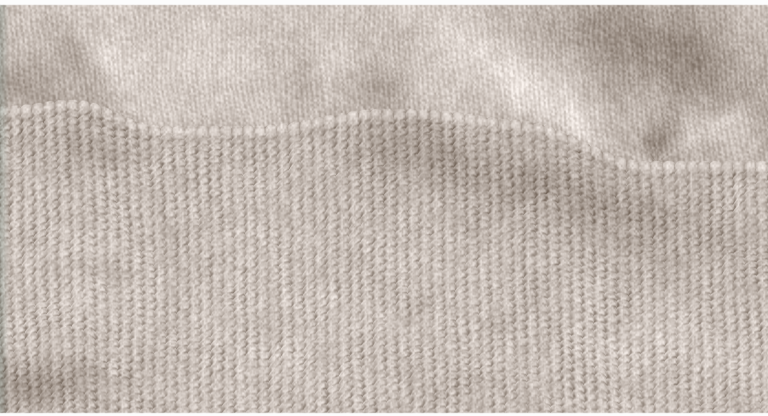
Give the GLSL for this texture, as a WebGL 2 fragment shader.

```glsl
#version 300 es
precision highp float;
uniform vec2 u_resolution;
out vec4 fragColor;

#define ASPECT 0.543
#define RIBS 66.0
#define ROWS 100.0
#define FINE_COLUMNS 150.0
#define FINE_ROWS 110.0
#define RIB_CONTRAST 0.25
#define FINE_CONTRAST 0.085
#define GRAIN 0.30
#define BASE_LIGHT 0.475
#define FOLD_DEPTH 1.35
#define SHADOW_COLOR vec3(0.56, 0.51, 0.47)
#define LIGHT_COLOR vec3(0.95, 0.92, 0.90)

const vec3 BORDER_COLOR = vec3(0.99);
const float TAU = 6.2831853;

float hash(vec2 p) {
    vec3 q = fract(vec3(p.xyx) * 0.1031);
    q += dot(q, q.yzx + 33.33);
    return fract((q.x + q.y) * q.z);
}

float noise(vec2 p) {
    vec2 i = floor(p), f = fract(p);
    f = f * f * (3.0 - 2.0 * f);
    return mix(mix(hash(i), hash(i + vec2(1, 0)), f.x),
               mix(hash(i + vec2(0, 1)), hash(i + vec2(1, 1)), f.x), f.y);
}

float fbm(vec2 p) {
    float sum = 0.0, weight = 0.5;
    for (int i = 0; i < 4; i++) {
        sum += weight * noise(p);
        p = p * 2.03 + 17.1;
        weight *= 0.5;
    }
    return sum;
}

// Soft rotated ellipse used for folds and hollows
float blob(vec2 p, vec2 center, vec2 size, float angle) {
    float c = cos(angle), s = sin(angle);
    vec2 d = p - center;
    d = vec2(c * d.x + s * d.y, c * d.y - s * d.x) / size;
    return exp(-dot(d, d));
}

// Height of the wavy join between the two fabrics
float seamHeight(float x) {
    float bump = (x - 0.09) / 0.05;
    return 0.401 + 0.009 * exp(-bump * bump)
        - 0.025 * smoothstep(0.11, 0.21, x) + 0.022 * smoothstep(0.33, 0.50, x)
        - 0.016 * smoothstep(0.54, 0.70, x) - 0.052 * smoothstep(0.68, 0.84, x);
}

float upperFolds(vec2 p) {
    float light = 0.12;
    light -= 0.24 * blob(p, vec2(0.04, 0.435), vec2(0.07, 0.035), -0.2);
    light -= 0.18 * blob(p, vec2(0.095, 0.475), vec2(0.07, 0.022), -0.95);
    light += 0.10 * blob(p, vec2(0.14, 0.465), vec2(0.08, 0.025), -0.9);
    light += 0.08 * blob(p, vec2(0.27, 0.46), vec2(0.09, 0.06), 0.0);
    light -= 0.18 * blob(p, vec2(0.388, 0.435), vec2(0.016, 0.05), 0.0);
    light -= 0.17 * blob(p, vec2(0.475, 0.425), vec2(0.06, 0.035), 0.35);
    light += 0.20 * blob(p, vec2(0.665, 0.445), vec2(0.13, 0.034), -0.64);
    light -= 0.40 * blob(p, vec2(0.87, 0.475), vec2(0.16, 0.065), -0.3);
    light -= 0.30 * blob(p, vec2(0.853, 0.36), vec2(0.04, 0.025), 0.3);
    light += 0.15 * blob(p, vec2(0.93, 0.37), vec2(0.05, 0.03), 0.0);
    // Gathers running up from the seam
    float gather = noise(vec2(p.x * 42.0 + p.y * 9.0, p.y * 6.0)) - 0.5;
    light += 0.22 * gather * smoothstep(0.51, 0.40, p.y) * smoothstep(0.30, 0.40, p.x);
    vec2 ray = p - vec2(0.855, 0.33);
    float fan = noise(vec2(atan(ray.x, ray.y) * 7.0, 3.0)) - 0.5;
    return light + 0.14 * fan * smoothstep(0.74, 0.82, p.x);
}

float lowerFolds(vec2 p) {
    float light = 0.04;
    light -= 0.20 * blob(p, vec2(0.12, 0.35), vec2(0.055, 0.032), -0.2);
    light -= 0.16 * blob(p, vec2(0.54, 0.345), vec2(0.09, 0.04), -0.2);
    light -= 0.20 * blob(p, vec2(0.76, 0.28), vec2(0.19, 0.045), -0.28);
    light -= 0.25 * blob(p, vec2(0.05, 0.04), vec2(0.09, 0.035), 0.1);
    light += 0.06 * blob(p, vec2(0.08, 0.16), vec2(0.09, 0.06), 0.0);
    light += 0.05 * blob(p, vec2(0.36, 0.12), vec2(0.16, 0.10), 0.0);
    return light + 0.06 * blob(p, vec2(0.87, 0.09), vec2(0.16, 0.06), 0.0);
}

// Fine jersey loops, mostly upright wales with a broken diagonal course
float fineKnit(vec2 p) {
    float column = p.x * FINE_COLUMNS + p.y * 14.0 + 3.0 * fbm(p * 9.0);
    float row = p.y * FINE_ROWS + 0.5 * column + 3.0 * fbm(p * 14.0);
    return FINE_CONTRAST * (cos(TAU * column) + 0.45 * sin(TAU * row));
}

// Heavy ribs: wavering upright grooves, dotted by steeply leaning stitches
float ribKnit(float column, float depth) {
    float row = depth * ROWS + noise(vec2(column * 0.7, depth * 20.0));
    float sway = 0.10 * sin(TAU * (row + 0.5 * floor(column + 0.5)));
    float across = column + sway + 0.16 * (noise(vec2(column, row)) - 0.5);
    float groove = pow(0.5 + 0.5 * cos(TAU * across), 1.6);
    float stitch = sin(TAU * (row + 1.5 * across));
    float tone = 0.6 + 0.8 * noise(vec2(column * 0.9, row * 0.5));
    return RIB_CONTRAST * tone * (0.50 - groove * (1.25 - 0.4 * stitch) + 0.26 * stitch);
}

void main() {
    vec2 p = gl_FragCoord.xy / u_resolution * vec2(1.0, ASPECT);
    float pixel = 1.0 / u_resolution.x;
    float seam = seamHeight(p.x);
    float column = p.x * RIBS + 0.8 * (p.y - 0.27) + 0.8 * (fbm(p * 5.0) - 0.5);
    float scallop = sqrt(abs(sin(0.5 * TAU * column)));
    float depth = seam + 0.003 * scallop - p.y;

    // Upper fabric, dimmed where it meets the rib
    float upper = FOLD_DEPTH * upperFolds(p) + fineKnit(p);
    upper -= 0.12 * exp(-max(-depth, 0.0) / 0.007);

    // Lower rib with a row of raised beads on its edge
    float beadRow = exp(-pow((depth - 0.006) / 0.006, 2.0));
    float lower = FOLD_DEPTH * lowerFolds(p) + ribKnit(column, depth) * (1.0 - 0.8 * beadRow);
    lower += beadRow * (0.42 * scallop - 0.13);
    lower -= 0.07 * exp(-pow((depth - 0.018) / 0.005, 2.0));

    // Heathered yarn: fibre grain, short streaks and slow mottling
    float light = BASE_LIGHT + mix(upper, lower, smoothstep(-pixel, pixel, depth));
    light += GRAIN * (noise(p * vec2(420.0, 340.0)) - 0.5);
    light += 0.12 * (noise(p * vec2(110.0, 70.0)) - 0.5);
    light += 0.22 * (fbm(p * vec2(26.0, 26.0)) - 0.47);
    vec3 color = mix(SHADOW_COLOR, LIGHT_COLOR, clamp(light, -0.35, 1.08));

    // Cool left margin and pale borders
    color *= mix(vec3(0.84, 0.88, 0.87), vec3(1.0), smoothstep(0.0, 0.014, p.x));
    float inside = smoothstep(0.004 - pixel, 0.004 + pixel, p.y)
        * (1.0 - smoothstep(0.5365 - pixel, 0.5365 + pixel, p.y));
    fragColor = vec4(mix(BORDER_COLOR, color, inside), 1.0);
}
```
